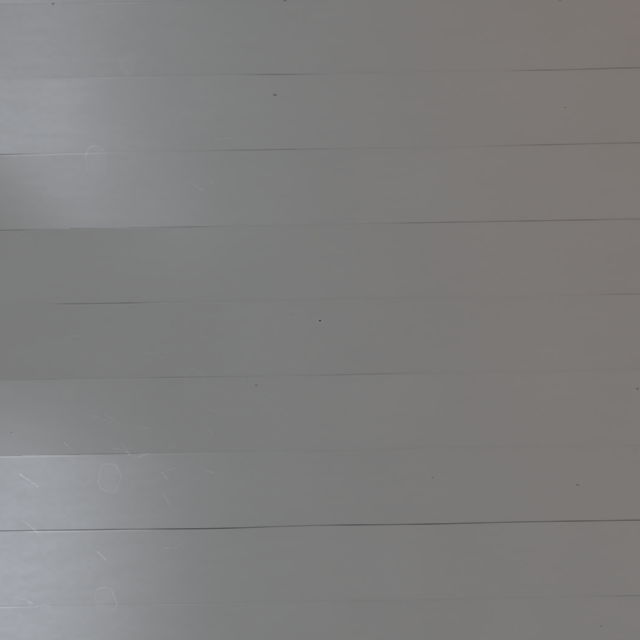
Give the GLSL for this texture, as a three.js fragment shader.

```glsl
// Grey painted floorboards with faint broken seams, gloss from the left and small blemishes.
varying vec2 vUv;

float hash(vec2 p) {
  return fract(sin(dot(p, vec2(127.1, 311.7))) * 43758.5453);
}

float noise(vec2 p) {
  vec2 i = floor(p), f = fract(p);
  f = f * f * (3.0 - 2.0 * f);
  return mix(mix(hash(i), hash(i + vec2(1.0, 0.0)), f.x),
             mix(hash(i + vec2(0.0, 1.0)), hash(i + vec2(1.0, 1.0)), f.x), f.y);
}

float segment(vec2 p, vec2 a, vec2 b) {
  vec2 ab = b - a;
  return length(p - a - ab * clamp(dot(p - a, ab) / dot(ab, ab), 0.0, 1.0));
}

// Window reflection, stepped from board to board
float gloss(vec2 q, float board) {
  float depth = mix(q.y, 0.0055 + 0.1178 * (board + 0.5), 0.55);
  float shift = 0.26 * smoothstep(0.2, 0.42, depth);
  float side = (q.x - shift) / (q.x < shift ? 0.12 : mix(0.23, 0.13, shift / 0.26));
  float upper = (1.0 - smoothstep(0.19, 0.45, depth)) * mix(0.55, 0.75, smoothstep(0.05, 0.2, depth));
  float lower = smoothstep(0.58, 0.78, depth);
  float reach = q.x / mix(0.14, 0.22, lower);
  return upper * exp(-side * side) + lower * exp(-reach * reach);
}

void main() {
  vec2 q = vec2(vUv.x, 1.0 - vUv.y);

  // Boards rise slightly to the right
  float across = (q.y + 0.017 * q.x - 0.0055) / 0.1178;
  float board = floor(across);
  float sheen = gloss(q, board);
  float grain = noise(vec2(q.x * 22.0, across * 13.0 + board * 9.0)) - 0.5;
  float fleck = noise(q * vec2(130.0, 170.0)) - 0.5;
  float mottle = noise(q * vec2(13.0, 9.0) + board * 3.7) - 0.5;

  // Paint: neutral on the left, warmer toward the upper right
  float warmth = smoothstep(0.35, 1.0, q.x) * mix(1.0, 0.4, q.y);
  vec3 color = mix(vec3(0.482, 0.484, 0.484), vec3(0.487, 0.462, 0.448), warmth);
  color += 0.004 * (hash(vec2(board, 4.0)) - 0.5) + 0.007 * mottle + 0.003 * grain + 0.003 * fleck;
  color += vec3(0.155, 0.165, 0.187) * sheen * (1.0 + 0.08 * grain + 0.08 * fleck + 0.14 * mottle);

  // Seams: mostly painted over, showing in short runs; one stays open
  float seam = floor(across + 0.5);
  float offset = (across - seam) * 0.1178 + 0.003 * (noise(vec2(q.x * 6.0, seam * 3.1)) - 0.5);
  float open = 1.0 - step(0.5, abs(seam - 7.0));
  float run = smoothstep(0.52, 0.85, noise(vec2(q.x * 7.0 + 2.0, seam * 5.3)));
  run *= 0.4 + 0.6 * noise(vec2(q.x * 40.0, seam * 2.7));
  float crack = 1.0 - smoothstep(0.0002, 0.0021, abs(offset));
  float openDepth = 0.1 + 0.16 * noise(vec2(q.x * 18.0, 8.0));
  color *= 1.0 - crack * (0.012 + 0.14 * run + openDepth * open);
  float lip = 1.0 - smoothstep(0.0, 0.0025, abs(offset - 0.0022));
  float lipRun = smoothstep(0.3, 0.7, noise(vec2(q.x * 11.0 + 5.0, seam * 4.1)));
  color += 0.05 * lip * lipRun * (1.0 - smoothstep(0.2, 0.5, q.x)) * (0.2 + sheen);
  color -= 0.004 * exp(-abs(offset) / 0.005);

  // Knots showing as faint raised rings in the gloss
  for (int i = 0; i < 6; i++) {
    float n = float(i);
    vec2 center = vec2(0.02 + 0.29 * hash(vec2(n, 21.0)), (n + 0.3 + 0.4 * hash(vec2(n, 22.0))) / 6.0);
    vec2 d = (q - center) * vec2(1.0, 0.85);
    float radius = 0.009 + 0.01 * hash(vec2(n, 23.0));
    float wobble = 0.007 * (noise(q * 90.0) - 0.5);
    float rim = 1.0 - smoothstep(0.0005, 0.003, abs(length(d) + wobble - radius));
    float dome = 1.0 - smoothstep(radius * 0.6, radius, length(d) + wobble);
    color += (rim * 0.05 * noise(q * 70.0) + dome * 0.012) * (0.2 + sheen);
  }

  // Short curved brush marks and scratches
  for (int i = 0; i < 26; i++) {
    float n = float(i);
    vec2 start = vec2(0.01 + 0.34 * hash(vec2(n, 31.0)), 0.59 + 0.36 * hash(vec2(n, 32.0)));
    start.y -= 0.38 * step(0.7, hash(vec2(n, 33.0)));
    vec2 stroke = vec2(0.008 + 0.022 * hash(vec2(n, 34.0)), 0.03 * hash(vec2(n, 35.0)) - 0.008);
    vec2 bent = q + 0.008 * (noise(q * 55.0) - 0.5);
    float mark = 1.0 - smoothstep(0.0003, 0.002, segment(bent, start, start + stroke));
    color += mark * 0.08 * (0.25 + sheen) * noise(q * 150.0);
  }

  // Dark nicks scattered over the floor
  for (int i = 0; i < 14; i++) {
    float n = float(i);
    vec2 spot = vec2(hash(vec2(n, 41.0)), hash(vec2(n, 42.0)));
    float size = 0.001 + 0.0015 * hash(vec2(n, 43.0));
    vec2 d = (q - spot) * vec2(0.6 + 0.5 * hash(vec2(n, 44.0)), 1.0);
    float nick = 1.0 - smoothstep(size * 0.2, size * 1.6, length(d));
    color *= 1.0 - nick * (0.06 + 0.24 * hash(vec2(n, 45.0)));
  }

  // Pinhole in the middle
  color *= 1.0 - 0.55 * (1.0 - smoothstep(0.0004, 0.002, length(q - vec2(0.5, 0.501))));

  gl_FragColor = vec4(color, 1.0);
}
```
